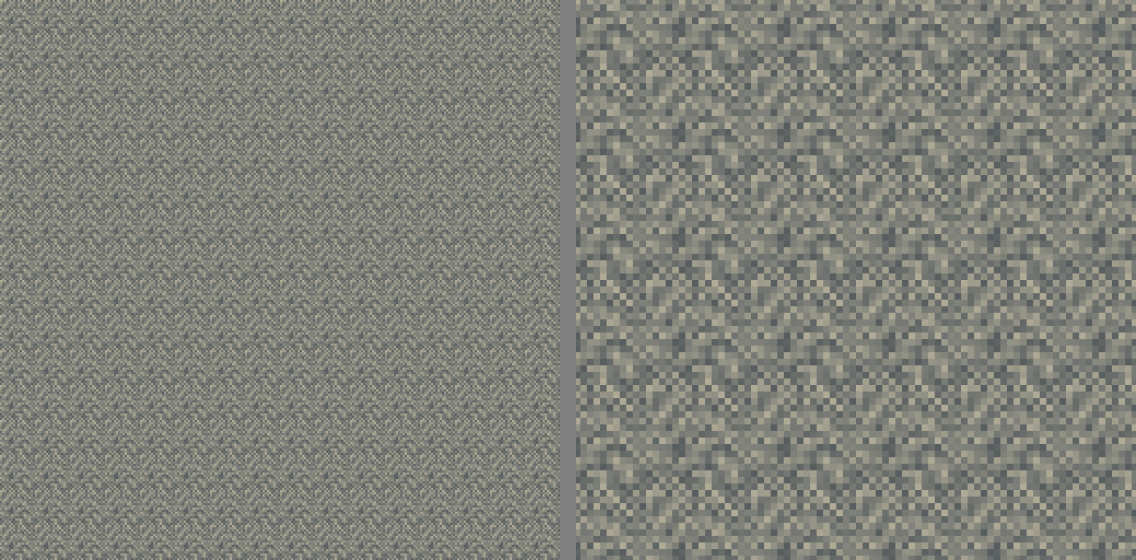
Left: the whole. Right: its middle third, enlarged.
A Shadertoy shader for this pattern:

```glsl
// A woven grey-beige cloth of tiny square stitches, 16 by 16 tiles of 16 by 16 stitches.
// Each stitch takes its tone from layered zigzag and diagonal waves, a checker weave
// and a hash that repeats with the tile; stitch edges are blended over one pixel.

const float TAU = 6.2831853;
const float TILES = 16.0;
const float STITCHES = 16.0;

float hash(vec2 p) {
    vec3 q = fract(p.xyx * vec3(0.1031, 0.1030, 0.0973));
    q += dot(q, q.yzx + 33.33);
    return fract((q.x + q.y) * q.z);
}

// Zigzag stripes: positive on the light bands, negative on the dark ones
float zigzag(vec2 cell, float stripes) {
    float fold = abs(cell.x - 0.5 * STITCHES);
    return sin(TAU * stripes * (cell.y + fold) / STITCHES);
}

// Straight stripes that rise to the right
float twill(vec2 cell, float stripes) {
    return sin(TAU * stripes * (cell.x - cell.y) / STITCHES);
}

float rowShade(float y, float darkRow) {
    return -cos(TAU * (y - darkRow) / STITCHES);
}

float checker(vec2 cell) {
    return 2.0 * mod(cell.x + cell.y, 2.0) - 1.0;
}

// Tone from -1 (dark) to 1 (light) of one stitch
float stitchTone(vec2 stitch) {
    vec2 cell = mod(stitch, STITCHES);
    float grain = 2.0 * hash(cell + 3.0) - 1.0;
    return 0.72 * grain
         + 0.33 * zigzag(cell, 3.0)
         + 0.10 * twill(cell, 2.0)
         + 0.04 * rowShade(cell.y, 12.5)
         + 0.28 * checker(cell) - 0.04;
}

vec3 yarnColor(float tone) {
    vec3 slate = vec3(0.345, 0.367, 0.372);
    vec3 stone = vec3(0.50, 0.508, 0.478);
    vec3 sand = vec3(0.69, 0.67, 0.59);
    vec3 darkSide = mix(stone, slate, clamp(-tone, 0.0, 1.0));
    return mix(darkSide, sand, clamp(tone, 0.0, 1.0));
}

vec3 stitchColor(vec2 stitch) {
    return yarnColor(stitchTone(stitch));
}

// Blend the four nearest stitches across a border of the given width
vec3 weave(vec2 position, float border) {
    vec2 shifted = position - 0.5;
    vec2 base = floor(shifted);
    vec2 blend = clamp((fract(shifted) - 0.5) / border + 0.5, 0.0, 1.0);
    vec3 lower = mix(stitchColor(base), stitchColor(base + vec2(1.0, 0.0)), blend.x);
    vec3 upper = mix(stitchColor(base + vec2(0.0, 1.0)), stitchColor(base + 1.0), blend.x);
    return mix(lower, upper, blend.y);
}

void mainImage(out vec4 fragColor, in vec2 fragCoord) {
    float stitchesPerPixel = TILES * STITCHES / iResolution.y;
    vec2 position = fragCoord * stitchesPerPixel;
    fragColor = vec4(weave(position, min(stitchesPerPixel, 1.0)), 1.0);
}
```
